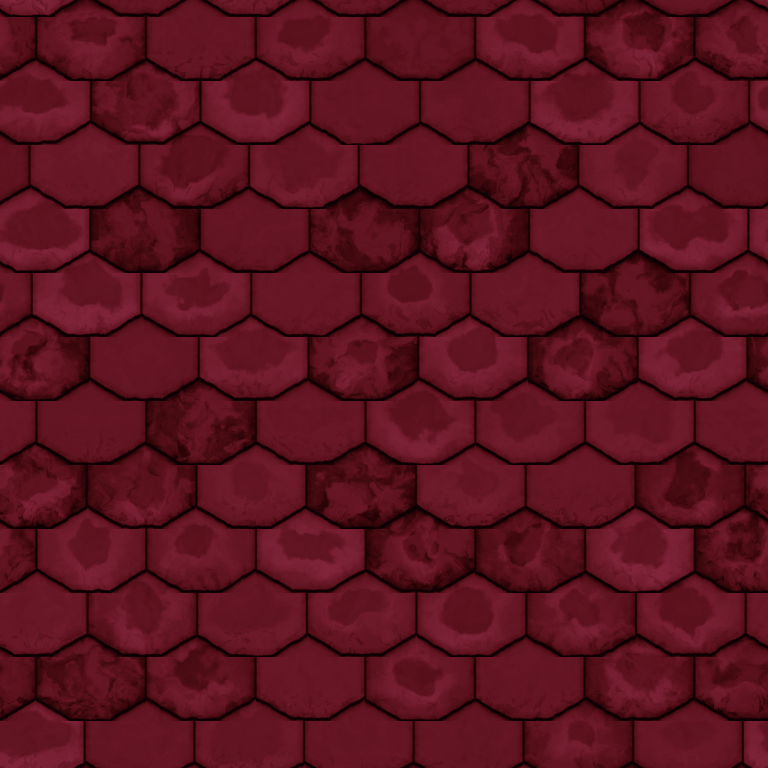
A Shadertoy shader for this texture:

```glsl
#define GRID vec2(7.0, 12.0)      // tiles across, rows down
#define ORIGIN vec2(0.31, -0.27)  // centre and lip of the first tile
#define ROW_DRIFT 0.10            // sideways slip between rows
#define LIP_RISE 0.33             // height of the slanted corners, in rows
#define LIP_FLAT 0.17             // half width of the flat bottom edge
#define LIP_LINE 0.0019           // half widths of the dark joints
#define SEAM_LINE 0.0013
#define SHADOW 0.0045
#define GLOSS 1.15
#define GRIME 1.9

// Shades from joint black to glazed pink
const vec3 SHADES[6] = vec3[6](
    vec3(0.05, 0.00, 0.01), vec3(0.15, 0.01, 0.02), vec3(0.24, 0.03, 0.05),
    vec3(0.34, 0.06, 0.10), vec3(0.41, 0.09, 0.15), vec3(0.50, 0.14, 0.225));

vec3 shade(float tone) {
    tone = clamp(tone, 0.0, 5.0);
    int i = int(min(tone, 4.0));
    return mix(SHADES[i], SHADES[i + 1], tone - float(i));
}

float fade(float a, float b, float x) { return 1.0 - smoothstep(a, b, x); }

vec3 hash3(vec2 p) {
    vec3 h = fract(p.xyx * vec3(0.1031, 0.1030, 0.0973));
    h += dot(h, h.yxz + 33.33);
    return fract((h.xxy + h.yzz) * h.zyx);
}

float noise(vec2 p) {
    vec2 i = floor(p), f = fract(p);
    f = f * f * (3.0 - 2.0 * f);
    vec2 e = vec2(0.0, 1.0);
    return mix(mix(hash3(i).x, hash3(i + e.yx).x, f.x),
               mix(hash3(i + e).x, hash3(i + e.yy).x, f.x), f.y);
}

float fbm(vec2 p) {
    float sum = 0.0, amp = 0.5;
    for (int i = 0; i < 5; i++) {
        sum += amp * noise(p);
        p = p * 2.03 + 17.0;
        amp *= 0.5;
    }
    return sum;
}

// Position inside a tile of the given row: x from -0.5 to 0.5, y up from the lip
vec2 tileSpace(vec2 p, float row, out vec2 id) {
    float wrapped = mod(row, GRID.y);
    float slip = ROW_DRIFT * (hash3(vec2(wrapped, 5.0)).x - 0.5);
    float x = p.x - 0.5 * mod(wrapped, 2.0) - slip;
    float column = floor(x + 0.5);
    id = vec2(mod(column, GRID.x), wrapped) + 1.0;
    return vec2(x - column, p.y - row);
}

// Lower outline: flat middle, slanted corners, chipped edge
float lipHeight(float x, vec2 id) {
    float slant = clamp((abs(x) - LIP_FLAT) / (0.5 - LIP_FLAT), 0.0, 1.0);
    float chips = 0.05 * fbm(vec2(x * 14.0 + 40.0, dot(id, vec2(7.3, 31.7))));
    return LIP_RISE * slant + chips + 0.03 * hash3(id + 60.0).x;
}

// Glazed and weathered face of one tile
float faceTone(vec2 q, vec2 id) {
    vec3 size = hash3(id), wear = hash3(id + 90.0);
    vec2 t = vec2(q.x, (q.y - 0.65) * GRID.x / GRID.y);
    vec2 seed = id * 13.7 + 50.0;
    vec2 warp = vec2(fbm(t * 4.5 + seed), fbm(t * 4.5 + seed + 40.0)) - 0.48;
    float fine = fbm(t * 20.0 + warp * 6.0 + seed);
    float blotch = fbm(t * vec2(6.0, 5.0) + warp * 3.0 + seed + 80.0);
    float gloss = GLOSS * smoothstep(0.15, 0.55, wear.x);
    float dirt = smoothstep(0.5, 0.95, wear.y);
    float low = fade(-0.3, 0.1, t.y);

    // Dull centre ringed by a pale halo, strongest below
    vec2 radius = mix(vec2(0.17, 0.12), vec2(0.36, 0.23), size.yz);
    radius.x *= 1.0 - 0.4 * dirt;
    vec2 centre = vec2(0.1 * (size.x - 0.5), 0.07);
    float r = length((t - centre + warp * 0.32) / radius);
    float halo = smoothstep(0.88, 1.15, r) * fade(1.2, 2.4, r);
    float tone = 3.85 + 0.4 * (size.x - 0.5) + 0.6 * (blotch - 0.48);
    tone -= 0.35 * gloss * fade(0.85, 1.1, r);
    tone += gloss * halo * (0.55 + 0.5 * low);

    // Stains gather at the rim and base
    float stain = smoothstep(0.4, 0.75, blotch + 0.5 * length(t) - 0.05);
    tone -= GRIME * dirt * stain * (0.5 + fine);
    tone -= 0.8 * low * smoothstep(0.5, 0.7, fine) * (0.4 + wear.z);
    return tone + 0.5 * (fine - 0.48);
}

void mainImage(out vec4 fragColor, in vec2 fragCoord) {
    vec2 p = fragCoord / iResolution.xy * GRID - ORIGIN;
    float pixel = 1.0 / min(iResolution.x, iResolution.y);

    // Each row overlaps the one below it
    float row = floor(p.y);
    vec2 id;
    vec2 q = tileSpace(p, row, id);
    float gap = (q.y - lipHeight(q.x, id)) / GRID.y;
    gap *= abs(q.x) > LIP_FLAT ? 0.86 : 1.0;
    if (gap < 0.0) q = tileSpace(p, row - 1.0, id);
    float seam = (0.5 - abs(q.x)) / GRID.x;

    // Darkened rim and the shadow cast under the lip
    float tone = faceTone(q, id);
    float rough = fbm(q * 16.0 + id * 9.0);
    tone -= 1.3 * fade(0.0, 0.011, min(seam, abs(gap))) * (0.2 + rough);
    if (gap < 0.0) tone -= 2.2 * exp(gap / SHADOW);

    // Joints
    float lipLine = fade(LIP_LINE - pixel, LIP_LINE + pixel, abs(gap + 0.0012));
    float seamLine = fade(SEAM_LINE - pixel, SEAM_LINE + pixel, seam);
    tone = max(tone, 0.0) * (1.0 - max(lipLine, 0.85 * seamLine));
    fragColor = vec4(shade(tone), 1.0);
}
```
